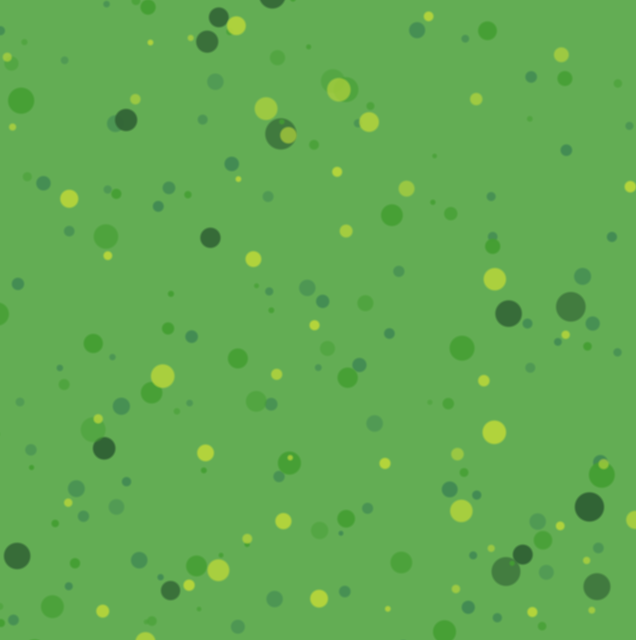
This pattern is drawn by a WebGL 1 fragment shader. Its source:

```glsl
precision highp float;
// Soft confetti: translucent discs in four colours scattered over flat green.
// Each colour is a layer on its own jittered grid, where a hash decides which
// cells hold a disc and sets its position, radius and opacity.

uniform vec2 u_resolution;

// Colours
const vec3 GROUND = vec3(0.390, 0.680, 0.330);
const vec3 TEAL   = vec3(0.245, 0.530, 0.325);
const vec3 FOREST = vec3(0.190, 0.385, 0.205);
const vec3 LEAF   = vec3(0.265, 0.620, 0.195);
const vec3 LIME   = vec3(0.710, 0.835, 0.230);

// Cells per canvas height and share of cells that hold a disc
const vec2 TEAL_GRID   = vec2(13.0, 0.38);
const vec2 FOREST_GRID = vec2(9.0, 0.18);
const vec2 LEAF_GRID   = vec2(13.0, 0.43);
const vec2 LIME_GRID   = vec2(11.0, 0.38);

// Smallest radius, largest radius (canvas heights) and bias to small discs
const vec3 TEAL_SIZE   = vec3(0.0035, 0.0135, 0.9);
const vec3 FOREST_SIZE = vec3(0.0150, 0.0245, 1.6);
const vec3 LEAF_SIZE   = vec3(0.0035, 0.0205, 1.4);
const vec3 LIME_SIZE   = vec3(0.0040, 0.0200, 1.0);

// Lowest and highest opacity
const vec2 TEAL_ALPHA   = vec2(0.45, 0.90);
const vec2 FOREST_ALPHA = vec2(0.60, 0.98);
const vec2 LEAF_ALPHA   = vec2(0.45, 0.95);
const vec2 LIME_ALPHA   = vec2(0.65, 0.98);

const float EDGE_BLUR = 0.0026; // half width of the soft rim

float hash(vec2 p, float seed) {
  return fract(sin(dot(p, vec2(127.1, 311.7)) + seed * 74.7) * 43758.5453);
}

// Blends one layer of scattered discs over the base colour
vec3 scatter(vec3 base, vec2 p, vec3 tint, vec2 grid, vec3 size, vec2 alpha,
             float seed) {
  vec2 home = floor(p * grid.x);
  for (int j = -1; j <= 1; j++) {
    for (int i = -1; i <= 1; i++) {
      vec2 cell = home + vec2(float(i), float(j));
      float present = step(hash(cell, seed), grid.y);
      vec2 jitter = vec2(hash(cell, seed + 1.3), hash(cell, seed + 2.6));
      vec2 center = (cell + jitter) / grid.x;
      float big = pow(hash(cell, seed + 3.9), size.z);
      float radius = mix(size.x, size.y, big);
      float opacity = mix(alpha.y, alpha.x, pow(hash(cell, seed + 5.2), 1.5));
      float dist = length(p - center) - radius;
      float disc = 1.0 - smoothstep(-EDGE_BLUR, EDGE_BLUR, dist);
      base = mix(base, tint, disc * opacity * present);
    }
  }
  return base;
}

void main() {
  vec2 p = gl_FragCoord.xy / u_resolution.y;
  vec3 color = GROUND;
  color = scatter(color, p, TEAL, TEAL_GRID, TEAL_SIZE, TEAL_ALPHA, 11.0);
  color = scatter(color, p, FOREST, FOREST_GRID, FOREST_SIZE, FOREST_ALPHA, 23.0);
  color = scatter(color, p, LEAF, LEAF_GRID, LEAF_SIZE, LEAF_ALPHA, 37.0);
  color = scatter(color, p, LIME, LIME_GRID, LIME_SIZE, LIME_ALPHA, 53.0);
  gl_FragColor = vec4(color, 1.0);
}
```
